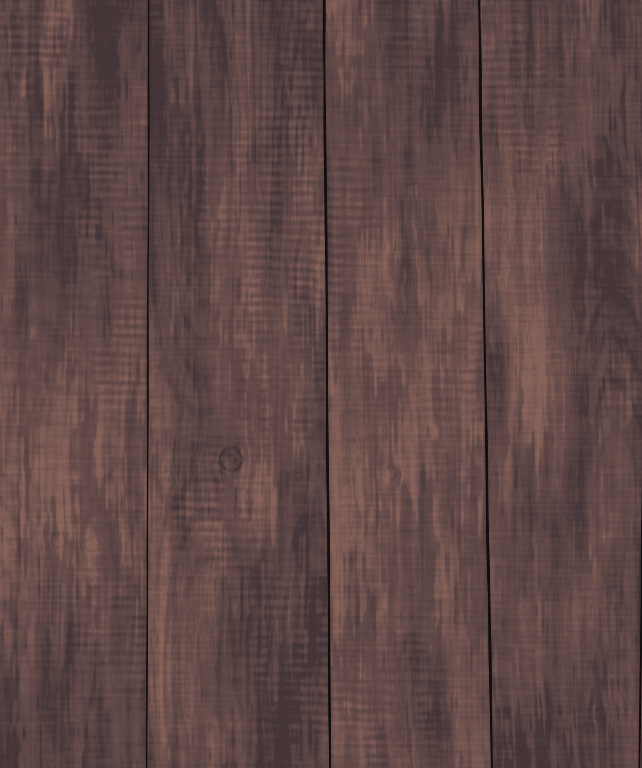
Reproduce this texture procedurally as a Shadertoy shader.

```glsl
// Four upright planks of worn, dark-stained wood, parted by thin leaning gaps.
// Stretched value noise gives the stain, flaked edges and grain; warped sines
// add cross saw marks and growth figure, and a short loop places the knots.

#define SEAMS 4
#define KNOTS 5
#define STAIN_CONTRAST 0.85
#define FLAKE_AMOUNT 0.17
#define STREAK_AMOUNT 0.30
#define GRAIN_AMOUNT 0.42
#define SAW_AMOUNT 0.12
#define SAW_LINES 68.0
#define FIGURE_AMOUNT 0.13
#define SMEAR_AMOUNT 0.20

const vec3 DARK_STAIN = vec3(0.268, 0.207, 0.218);
const vec3 MID_STAIN  = vec3(0.374, 0.280, 0.276);
const vec3 BARE_WOOD  = vec3(0.530, 0.385, 0.350);
const vec3 GAP_COLOR  = vec3(0.070, 0.054, 0.064);

// Gap centre at the bottom, centre at the top, half width
const vec3 seams[SEAMS] = vec3[](
    vec3(0.229, 0.232, 0.0013), vec3(0.514, 0.505, 0.0018),
    vec3(0.766, 0.746, 0.0019), vec3(0.996, 1.010, 0.0014));

// Knot centre, radius, strength
const vec4 knots[KNOTS] = vec4[](
    vec4(0.360, 0.481, 0.017, 1.0), vec4(0.609, 0.460, 0.010, 0.6),
    vec4(0.091, 0.355, 0.011, 0.5), vec4(0.144, 0.349, 0.011, 0.5),
    vec4(0.935, 0.084, 0.010, 0.5));

float hash(vec2 p) {
    return fract(sin(dot(p, vec2(127.1, 311.7))) * 43758.5);
}

float noise(vec2 p) {
    vec2 cell = floor(p), f = fract(p);
    f = f * f * (3.0 - 2.0 * f);
    return mix(mix(hash(cell), hash(cell + vec2(1, 0)), f.x),
               mix(hash(cell + vec2(0, 1)), hash(cell + vec2(1, 1)), f.x), f.y);
}

float fbm(vec2 p) {
    float sum = 0.0, amp = 0.53;
    for (int i = 0; i < 4; i++) {
        sum += amp * noise(p);
        p = p * vec2(2.3, 1.9) + 7.3;
        amp *= 0.5;
    }
    return sum;
}

// Lightness of the worn stain: 0 is thick stain, 1 is bare wood
float woodTone(vec2 p, float seed) {
    vec2 s = p + vec2(seed * 3.7, seed * 5.3);
    s.x += 0.006 * noise(s * vec2(4.0, 5.0));
    float streak = noise(s * vec2(85.0, 6.0));
    float grain = 0.55 * noise(s * vec2(270.0, 14.0)) + 0.45 * noise(s * vec2(190.0, 45.0));

    // Broad patches of stain, then flakes with crisp, bristly edges
    vec2 ragged = s + vec2(0.0, 0.10 * (streak - 0.5) + 0.06 * (grain - 0.5));
    float tone = 0.47 + STAIN_CONTRAST * (fbm(ragged * vec2(9.0, 2.6)) - 0.5);
    tone += STREAK_AMOUNT * (streak - 0.5) + GRAIN_AMOUNT * (grain - 0.5);
    float bristle = 0.40 * (grain - 0.5);
    float flake = fbm(ragged * vec2(24.0, 5.0) + 61.0) + bristle;
    tone += FLAKE_AMOUNT * (smoothstep(0.47, 0.57, flake) - 0.5);
    float smear = fbm(ragged * vec2(15.0, 3.5) + 31.0) + bristle;
    tone -= SMEAR_AMOUNT * smoothstep(0.58, 0.66, smear);

    // Saw marks across the plank, broken by the streaks and shown in patches
    float wobble = 5.0 * noise(s * vec2(4.0, 15.0)) + 1.2 * streak;
    float saw = sin(6.2832 * SAW_LINES * (p.y + 0.02 * p.x) + wobble);
    float sawPatch = smoothstep(0.45, 0.75, noise(s * vec2(8.0, 4.0) + 13.0));
    tone += SAW_AMOUNT * sawPatch * saw * smoothstep(0.2, 0.7, noise(s * vec2(60.0, 14.0)));
    tone += 0.17 * (noise(s * vec2(22.0, 230.0)) - 0.5);

    // Growth figure: contour lines of a long, smooth field
    float contour = sin(85.0 * noise(s * vec2(6.0, 1.3) + 5.0) + 2.0 * streak);
    float figurePatch = smoothstep(0.5, 0.8, noise(s * vec2(9.0, 3.0) + 47.0));
    return tone - FIGURE_AMOUNT * figurePatch * smoothstep(0.3, 0.8, contour);
}

void mainImage(out vec4 fragColor, in vec2 fragCoord) {
    vec2 p = fragCoord / iResolution.x;
    float height = fragCoord.y / iResolution.y;
    float pixel = 1.0 / iResolution.x;

    // Gaps: coverage, soft shade, and the plank this point lies on
    float gap = 0.0, shade = 0.0, plank = 0.0, left = 0.0;
    for (int i = 0; i < SEAMS; i++) {
        float waver = 0.0012 * (noise(vec2(p.y * 8.0, float(i) * 8.0)) - 0.5);
        float center = mix(seams[i].x, seams[i].y, height) + waver;
        float d = abs(p.x - center);
        float halfWidth = seams[i].z * (0.75 + 0.5 * noise(vec2(p.y * 12.0, float(i))));
        gap = max(gap, 1.0 - smoothstep(halfWidth - 0.5 * pixel, halfWidth + 0.5 * pixel, d));
        shade += exp(-d * 330.0);
        if (p.x > center) { plank += 1.0; left = center; }
    }

    // Knots: bend the grain, then darken a thin ring and a broken core
    vec2 local = vec2(p.x - left, p.y);
    float knotShade = 0.0;
    for (int i = 0; i < KNOTS; i++) {
        vec2 d = p - knots[i].xy;
        float r = length(d * vec2(1.0, 0.95)) / knots[i].z;
        r += 0.2 * (noise(d * 110.0 + 20.0) - 0.5);
        local.x -= 0.5 * d.x * exp(-0.3 * r * r);
        float ring = exp(-45.0 * (r - 1.0) * (r - 1.0));
        float core = exp(-2.5 * r * r) * smoothstep(0.45, 0.8, noise(d * 170.0 + 9.0));
        knotShade += knots[i].w * (0.42 * ring * (0.4 + 0.6 * noise(d * 70.0 + 3.0)) + 0.35 * core);
    }

    float tone = woodTone(local, plank + 1.0);
    // Rubbed left edges, and a lighter middle of the canvas
    tone += 0.30 * step(0.5, plank) * exp(-local.x * 75.0) * noise(vec2(plank, p.y * 6.0));
    tone += 0.11 - 0.50 * (height - 0.47) * (height - 0.47) - 0.20 * (p.x - 0.5) * (p.x - 0.5);
    tone = clamp(tone - knotShade, 0.0, 1.0);

    vec3 color = mix(DARK_STAIN, MID_STAIN, smoothstep(0.0, 0.5, tone));
    color = mix(color, BARE_WOOD, smoothstep(0.4, 1.0, tone));
    color *= 1.0 - 0.20 * min(shade, 1.0);
    color *= 0.97 + 0.06 * noise(p * 330.0);
    fragColor = vec4(mix(color, GAP_COLOR, gap), 1.0);
}
```
